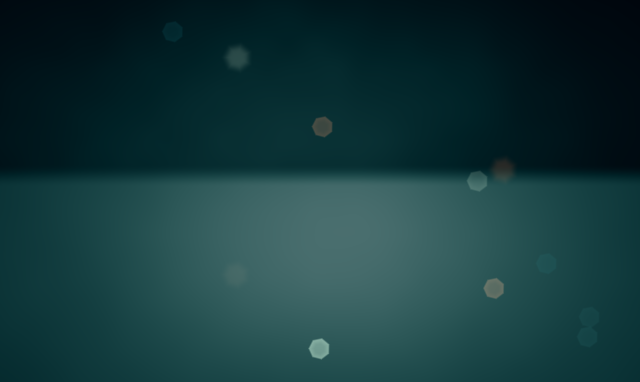
Write a Shadertoy shader that draws this background.

```glsl
// A dim teal studio: a misty dark wall above a softly lit floor, with bokeh.
// Broad Gaussian glows and value noise set one brightness, which is graded
// to teal; a loop then adds seven-sided lights, some sharp and some blurred.
#define HORIZON 0.54
#define HORIZON_BLUR 0.03
#define FLOOR_GLOW 0.28
#define WALL_GLOW 0.18
#define MIST 0.055
#define BOKEH_RADIUS 0.025
#define BOKEH_SIDES 7.0
#define LIGHT_COUNT 11
#define SHARP_COUNT 8

// x, y, strength, warmth (-1 teal, 0 pale, 1 amber); blurred lights come last
const vec4 LIGHTS[LIGHT_COUNT] = vec4[](
    vec4(0.270, 0.917, 0.08, -1.0),
    vec4(0.504, 0.668, 0.25, 0.9),
    vec4(0.746, 0.526, 0.14, 0.1),
    vec4(0.772, 0.245, 0.25, 0.8),
    vec4(0.499, 0.087, 0.35, 0.0),
    vec4(0.921, 0.170, 0.04, -0.7),
    vec4(0.918, 0.118, 0.05, -0.7),
    vec4(0.854, 0.310, 0.04, -1.0),
    vec4(0.371, 0.849, 0.20, 0.1),
    vec4(0.786, 0.555, 0.20, 1.0),
    vec4(0.368, 0.280, 0.06, 0.7));

float hash(vec2 p) {
    vec3 q = fract(vec3(p.xyx) * 0.1031);
    q += dot(q, q.yzx + 33.33);
    return fract((q.x + q.y) * q.z);
}

float noise(vec2 p) {
    vec2 cell = floor(p), f = fract(p);
    f = f * f * (3.0 - 2.0 * f);
    vec2 e = vec2(0.0, 1.0);
    return mix(mix(hash(cell), hash(cell + e.yx), f.x),
               mix(hash(cell + e.xy), hash(cell + e.yy), f.x), f.y);
}

float mist(vec2 p) {
    float sum = 0.0, weight = 0.5;
    for (int i = 0; i < 3; i++) {
        sum += weight * noise(p);
        p = p * 2.03 + 17.0;
        weight *= 0.5;
    }
    return sum / 0.875 - 0.5;
}

float glow(vec2 p, vec2 center, vec2 size) {
    vec2 d = (p - center) / size;
    return exp(-dot(d, d));
}

// Maps brightness to a teal that turns grayer as it lightens
vec3 tealGrade(float level) {
    float lift = max(level - 0.13, 0.0);
    float blueShift = max(0.03 * (1.0 - level / 0.33), 0.0);
    return vec3(0.5 * lift + 1.5 * lift * lift, level, level + blueShift);
}

float polygonRadius(vec2 p) {
    float sector = 6.28319 / BOKEH_SIDES;
    float angle = atan(p.x, p.y) + 0.2;
    return cos(floor(0.5 + angle / sector) * sector - angle) * length(p);
}

vec3 lightTint(float warmth) {
    vec3 teal = vec3(0.15, 0.8, 0.85);
    vec3 pale = vec3(1.0, 0.97, 0.83);
    vec3 amber = vec3(1.0, 0.38, 0.18);
    return mix(mix(pale, teal, max(-warmth, 0.0)), amber, max(warmth, 0.0));
}

void mainImage(out vec4 fragColor, in vec2 fragCoord) {
    vec2 uv = fragCoord / iResolution.xy;
    float aspect = iResolution.x / iResolution.y;
    float cloud = mist(vec2(uv.x * aspect, uv.y) * 4.0);

    // Wall and floor
    float wall = 0.008 + WALL_GLOW * glow(uv, vec2(0.45, 0.66), vec2(0.43, 0.37));
    wall += MIST * cloud * smoothstep(0.0, 0.12, wall);
    float ground = 0.15 + FLOOR_GLOW * glow(uv, vec2(0.52, 0.38), vec2(0.40, 0.46));
    ground += 0.4 * MIST * cloud;
    float aboveFloor = smoothstep(-HORIZON_BLUR, HORIZON_BLUR, uv.y - HORIZON);
    vec3 color = tealGrade(max(mix(ground, wall, aboveFloor), 0.0));

    // Bokeh lights
    for (int i = 0; i < LIGHT_COUNT; i++) {
        vec4 light = LIGHTS[i];
        vec2 d = (uv - light.xy) * vec2(aspect, 1.0);
        float blur = i < SHARP_COUNT ? 0.003 : 0.016;
        float r = polygonRadius(d);
        float disc = 1.0 - smoothstep(-blur, blur, r - BOKEH_RADIUS);
        float rim = 0.8 + 0.2 * smoothstep(0.4, 1.0, r / BOKEH_RADIUS);
        color += lightTint(light.w) * light.z * disc * rim;
    }

    fragColor = vec4(color, 1.0);
}
```
